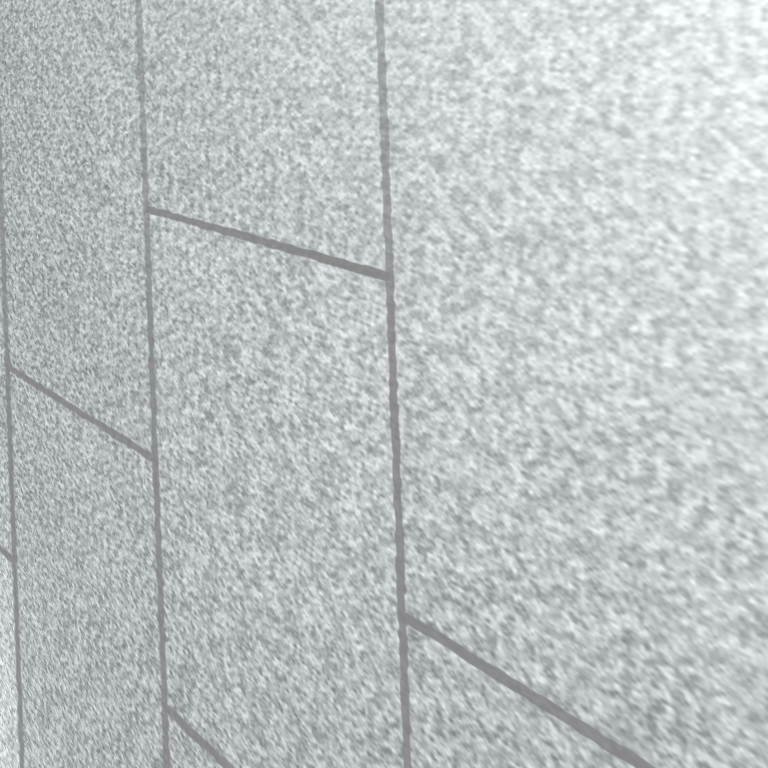
Give the GLSL for this texture, as a WebGL 2 fragment shader.

```glsl
#version 300 es
precision highp float;

uniform vec2 u_resolution;
out vec4 fragColor;

const vec2 VANISH = vec2(-0.727, 0.985);
const float TILT = 0.037;
const float FIRST_EDGE = 1.323;
const float COLUMN_STEP = 0.264;
const float ROW_STEP = 0.681;
const float ROW_START = 0.28;
const float STAGGER = 0.348;
const vec3 JOINT_COLOR = vec3(0.535, 0.535, 0.54);
const vec3 STONE_TINT = vec3(-0.018, 0.004, 0.012);

float hash(vec2 p) {
  return fract(sin(dot(p, vec2(127.1, 311.7))) * 43758.5453);
}

float noise(vec2 p) {
  vec2 cell = floor(p);
  vec2 f = fract(p);
  f = f * f * (3.0 - 2.0 * f);
  float low = mix(hash(cell), hash(cell + vec2(1.0, 0.0)), f.x);
  float high = mix(hash(cell + vec2(0.0, 1.0)), hash(cell + 1.0), f.x);
  return mix(low, high, f.y);
}

// Speckle centred on zero, made of two sizes of grit
float grain(vec2 p) {
  vec2 turned = mat2(0.8, 0.6, -0.6, 0.8) * p;
  return 0.62 * noise(turned) + 0.38 * noise(p * 1.7 + 31.0) - 0.5;
}

// Coverage of a joint with soft edges
float joint(float dist, float halfWidth, float blur) {
  return 1.0 - smoothstep(halfWidth - blur, halfWidth + blur, dist);
}

// Screen distance to the nearest upright panel edge
float uprightDistance(float depth, float column) {
  float edge = 1.0 / (FIRST_EDGE - COLUMN_STEP * round(column));
  return abs(depth - edge);
}

// Screen distance to the nearest receding cross joint
float crossDistance(float row, float slope, float depth) {
  return abs(row - round(row)) * ROW_STEP * depth / sqrt(1.0 + slope * slope);
}

// Broad light, brightest towards the upper right
float lighting(vec2 uv, float column) {
  float light = 0.69 + 0.04 * uv.x + 0.01 * uv.y + 0.2 * uv.x * uv.y;
  float lowLeft = exp(-uv.x / 0.05) * (1.0 - smoothstep(0.0, 0.45, uv.y));
  float firstStrip = (1.0 - step(0.0, column)) * (1.0 - smoothstep(0.1, 0.5, uv.y));
  return light + 0.07 * lowLeft + 0.07 * firstStrip;
}

void main() {
  vec2 uv = gl_FragCoord.xy / u_resolution;
  float blur = max(0.0016, 0.75 / u_resolution.y);

  // Wall coordinates in perspective
  float depth = uv.x - VANISH.x;
  float tiltedDepth = depth + TILT * uv.y;
  float slope = (uv.y - VANISH.y) / depth;
  float column = (FIRST_EDGE - 1.0 / tiltedDepth) / COLUMN_STEP;
  float columnId = floor(column);
  float offset = STAGGER * (1.0 - mod(columnId, 2.0));
  float row = (slope + ROW_START + offset) / ROW_STEP;

  // Stone face
  vec2 grit = vec2(240.0 / tiltedDepth, 200.0 * slope);
  float speckle = grain(grit);
  float tone = lighting(uv, column);
  tone += 0.014 * (hash(vec2(columnId, floor(row))) - 0.5);
  tone += 0.03 * (noise(grit * 0.09) - 0.5);
  float contrast = mix(0.42, 0.3, smoothstep(0.8, 1.8, uv.x + uv.y));
  vec3 color = vec3(tone + contrast * speckle) + STONE_TINT;

  // Joints with slightly ragged edges
  float ragged = 0.0022 * depth * (noise(grit * 0.6) - 0.5);
  float upright = joint(uprightDistance(tiltedDepth, column) + ragged, 0.0042 * depth, blur);
  float cross = joint(crossDistance(row, slope, depth) + ragged, 0.005 * depth, blur);
  upright *= mix(0.92, 0.55, smoothstep(0.45, 1.0, uv.y));
  vec3 jointColor = JOINT_COLOR + 0.05 * speckle;
  color = mix(color, jointColor, max(upright, 0.95 * cross));

  fragColor = vec4(clamp(color, 0.0, 1.0), 1.0);
}
```
